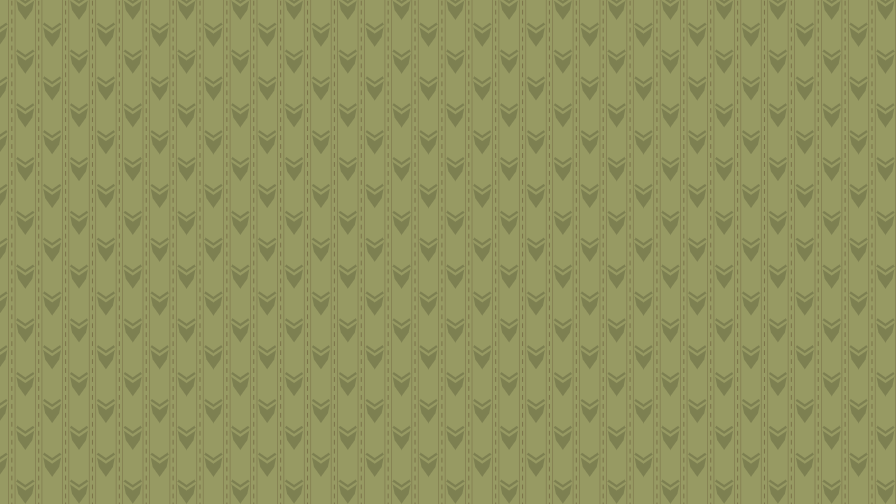
Give the GLSL for this pattern, as a Shadertoy shader.

```glsl
// Olive wallpaper: staggered chevron-and-shield motifs between stitched pinstripes.

const vec3 GROUND = vec3(0.592, 0.602, 0.390);
const vec3 MOTIF  = vec3(0.490, 0.500, 0.318);
const vec3 THREAD = vec3(0.485, 0.455, 0.285);

const float COLUMNS_PER_HEIGHT = 18.75;      // one column is the unit of length
const vec2  ORIGIN = vec2(-0.06, 1.466);     // centre of one motif
const float ROW_PERIOD = 2.0;

const float ARM_SLOPE = 0.68;                // rise of the V per unit across
const float CHEVRON_TOP = 0.245;             // upper edge on the axis
const float CHEVRON_HEIGHT = 0.105;
const vec2  ARM_END = vec2(0.315, 0.405);
const float NOTCH = 0.035;                   // top of the shield on the axis
const vec2  SHOULDER = vec2(0.33, 0.26);
const vec2  HIP = vec2(0.26, -0.09);
const vec2  TIP = vec2(0.0, -0.455);

const float PINSTRIPE_OFFSET = 0.12;
const float PINSTRIPE_WIDTH = 0.026;
const float PINSTRIPE_STRENGTH = 0.85;
const float STITCH_WIDTH = 0.038;
const float STITCH_PERIOD = 1.0 / 3.0;
const float STITCH_LENGTH = 0.18;

// Signed distance to the line from a to b, positive on its right side.
float sideOf(vec2 p, vec2 a, vec2 b) {
    vec2 along = normalize(b - a);
    return dot(p - a, vec2(along.y, -along.x));
}

float fill(float d, float pixel) {
    return clamp(0.5 - d / pixel, 0.0, 1.0);
}

// Exact pixel coverage of a centred band, also when thinner than a pixel.
float band(float x, float width, float pixel) {
    float lo = max(x - 0.5 * pixel, -0.5 * width);
    float hi = min(x + 0.5 * pixel, 0.5 * width);
    return clamp((hi - lo) / pixel, 0.0, 1.0);
}

float motifDistance(vec2 p) {
    p.x = abs(p.x);
    vec2 arm = normalize(vec2(1.0, ARM_SLOPE));
    float rise = p.y - ARM_SLOPE * p.x;

    // Open chevron with square-cut ends
    float middle = CHEVRON_TOP - 0.5 * CHEVRON_HEIGHT;
    float chevron = (abs(rise - middle) - 0.5 * CHEVRON_HEIGHT) * arm.x;
    chevron = max(chevron, dot(p - ARM_END, arm));

    // Notched shield
    float shield = (rise - NOTCH) * arm.x;
    shield = max(shield, sideOf(p, HIP, SHOULDER));
    shield = max(shield, sideOf(p, TIP, HIP));

    return min(chevron, shield);
}

void mainImage(out vec4 fragColor, in vec2 fragCoord) {
    float pixel = COLUMNS_PER_HEIGHT / iResolution.y;
    vec2 p = fragCoord * pixel - ORIGIN;

    // Alternate columns shift by half a row
    float column = floor(p.x + 0.5);
    float shift = 0.5 * ROW_PERIOD * mod(column, 2.0);
    vec2 cell = vec2(p.x - column,
        mod(p.y + shift + 0.5 * ROW_PERIOD, ROW_PERIOD) - 0.5 * ROW_PERIOD);
    vec3 color = mix(GROUND, MOTIF, fill(motifDistance(cell), pixel));

    // Pinstripes either side of the column boundary
    float seam = fract(p.x) - 0.5;
    float pinstripe = band(abs(seam) - PINSTRIPE_OFFSET, PINSTRIPE_WIDTH, pixel);
    color = mix(color, THREAD, PINSTRIPE_STRENGTH * pinstripe);

    // Running stitch along the boundary
    float along = (fract(p.y / STITCH_PERIOD) - 0.5) * STITCH_PERIOD;
    float stitch = band(seam, STITCH_WIDTH, pixel) * band(along, STITCH_LENGTH, pixel);
    color = mix(color, THREAD, stitch);

    fragColor = vec4(color, 1.0);
}
```
